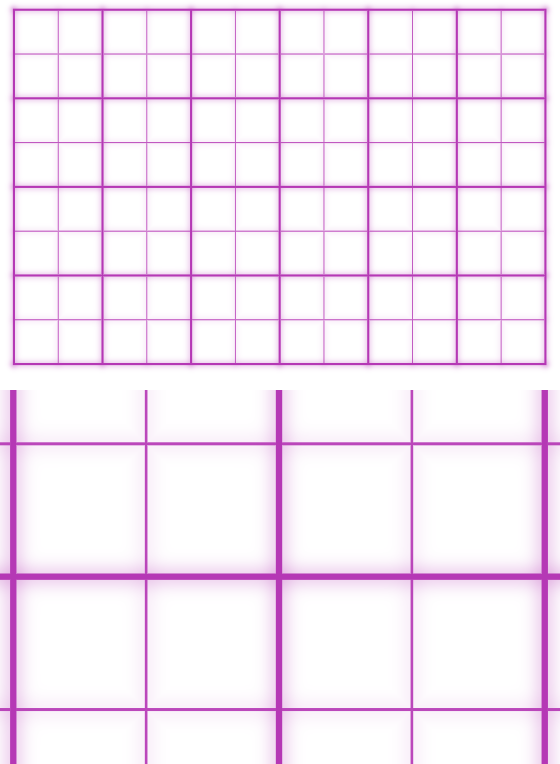
Top: the whole. Bottom: its middle third, enlarged.
Reproduce this pattern procedurally as a WebGL 1 fragment shader.

```glsl
precision highp float;

uniform vec2 u_resolution;

// Lengths are fractions of the canvas height.
const float UNIT = 1.0 / 342.0;
const float CELL = 81.0 * UNIT;
const vec2 HALF_COUNT = vec2(3.0, 2.0);
const vec2 GRID_OFFSET = vec2(-0.3, 0.1) * UNIT;
const vec3 PAPER = vec3(1.0);
const vec3 INK = vec3(0.71, 0.22, 0.71);

// Share of a pixel covered by a line of the given half width.
float lineCoverage(float dist, float halfWidth, float pixel) {
  float upper = min(dist + 0.5 * pixel, halfWidth);
  float lower = max(dist - 0.5 * pixel, -halfWidth);
  return clamp((upper - lower) / pixel, 0.0, 1.0);
}

float glow(float dist, float radius) {
  return exp(-0.5 * dist * dist / (radius * radius));
}

// Distance to the nearest line of a bounded set; phase shifts it by cells.
float lineDistance(float x, float cell, float halfCount, float phase) {
  float limit = halfCount - phase;
  float index = floor(x / cell + 0.5 - phase) + phase;
  return abs(x - cell * clamp(index, -limit, limit));
}

// x holds the ink, y the soft halo of lines lying across one axis.
vec2 lineSet(float across, float along, float count, float reach,
             float phase, float halfWidth, float pixel) {
  float dist = lineDistance(across, CELL, count, phase);
  float ink = lineCoverage(dist, halfWidth, pixel)
            * lineCoverage(abs(along), reach + halfWidth, pixel);
  float beyond = max(abs(along) - reach, 0.0);
  float radius = 2.8 * UNIT;
  return vec2(ink, glow(dist, radius) * glow(beyond, radius));
}

void main() {
  float pixel = 1.0 / u_resolution.y;
  vec2 p = (gl_FragCoord.xy - 0.5 * u_resolution) * pixel - GRID_OFFSET;
  vec2 reach = HALF_COUNT * CELL;

  // Heavy cell borders
  vec2 majorV = lineSet(p.x, p.y, HALF_COUNT.x, reach.y, 0.0, 0.97 * UNIT, pixel);
  vec2 majorH = lineSet(p.y, p.x, HALF_COUNT.y, reach.x, 0.0, 0.97 * UNIT, pixel);

  // Fine lines halving each cell
  vec2 minorV = lineSet(p.x, p.y, HALF_COUNT.x, reach.y, 0.5, 0.4 * UNIT, pixel);
  vec2 minorH = lineSet(p.y, p.x, HALF_COUNT.y, reach.x, 0.5, 0.46 * UNIT, pixel);

  // Halo under ink
  float majorHalo = 1.0 - (1.0 - 0.2 * majorV.y) * (1.0 - 0.2 * majorH.y);
  float minorHalo = 0.07 * max(minorV.y, minorH.y);
  float halo = 1.0 - (1.0 - majorHalo) * (1.0 - minorHalo);
  float ink = max(max(majorV.x, majorH.x), 0.92 * max(minorV.x, minorH.x));

  vec3 color = mix(PAPER, INK, halo);
  color = mix(color, INK, ink);
  gl_FragColor = vec4(color, 1.0);
}
```
